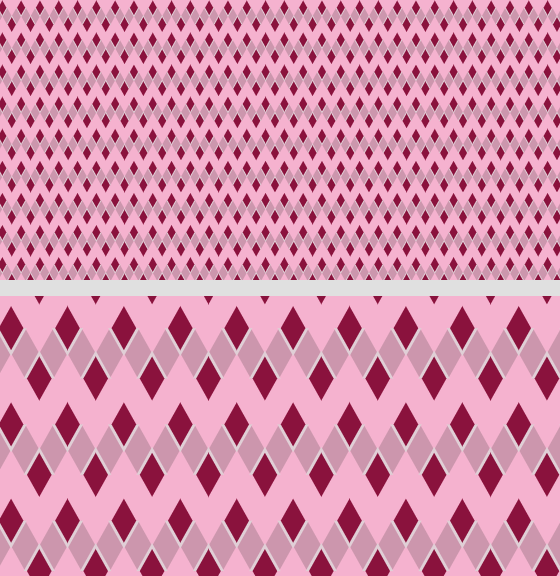
Top, the full canvas; bottom, a detail of the centre.
Give the GLSL for this pattern, as a Shadertoy shader.

```glsl
// Argyle bands: burgundy diamonds above and below a row of mauve diamonds on pink.

const vec3 PINK     = vec3(0.96, 0.70, 0.81);
const vec3 MAUVE    = vec3(0.80, 0.59, 0.68);
const vec3 BURGUNDY = vec3(0.54, 0.07, 0.24);
const vec3 PALE     = vec3(0.88, 0.81, 0.84);

// Lengths in units of the canvas height
const vec2 PITCH       = vec2(0.06715, 0.1146);
const vec2 BAND_CENTRE = vec2(0.0755, 0.9422);
const vec2 LATTICE     = vec2(0.25 * PITCH.x, 0.0300);
const float DARK_SCALE = 0.875;
const float LINE_REACH = 0.0016;

// Wraps a coordinate to the range -period/2 .. period/2
float wrapCentred(float x, float period) {
    return x - period * floor(x / period + 0.5);
}

// Signed distance to the sides of a diamond with the given half diagonals
float diamond(vec2 p, vec2 halfSize) {
    return (dot(abs(p), halfSize.yx) - halfSize.x * halfSize.y) / length(halfSize);
}

float coverage(float dist, float pixel) {
    return clamp(0.5 - dist / pixel, 0.0, 1.0);
}

// Dark diamond with a pale edge on the two sides facing the band centre
vec3 paintDarkRow(vec3 base, vec2 p, float pixel) {
    vec2 q = vec2(wrapCentred(p.x, PITCH.x), p.y - LATTICE.y);
    float edge = max(diamond(q, LATTICE) - LINE_REACH, q.y);
    vec3 colour = mix(base, PALE, coverage(edge, pixel));
    float dark = diamond(q, LATTICE * DARK_SCALE);
    return mix(colour, BURGUNDY, coverage(dark, pixel));
}

void mainImage(out vec4 fragColor, in vec2 fragCoord) {
    float pixel = 1.0 / iResolution.y;
    vec2 p = fragCoord * pixel - BAND_CENTRE;
    p.y = wrapCentred(p.y, PITCH.y);

    // Mauve row, at half the horizontal pitch
    float mauveX = wrapCentred(p.x - LATTICE.x, 0.5 * PITCH.x);
    float mauve = diamond(vec2(mauveX, p.y), LATTICE);
    vec3 colour = mix(PINK, MAUVE, coverage(mauve, pixel));

    // Upper row, then the lower row mirrored and moved half a pitch
    colour = paintDarkRow(colour, p, pixel);
    colour = paintDarkRow(colour, vec2(p.x + 0.5 * PITCH.x, -p.y), pixel);

    fragColor = vec4(colour, 1.0);
}
```
